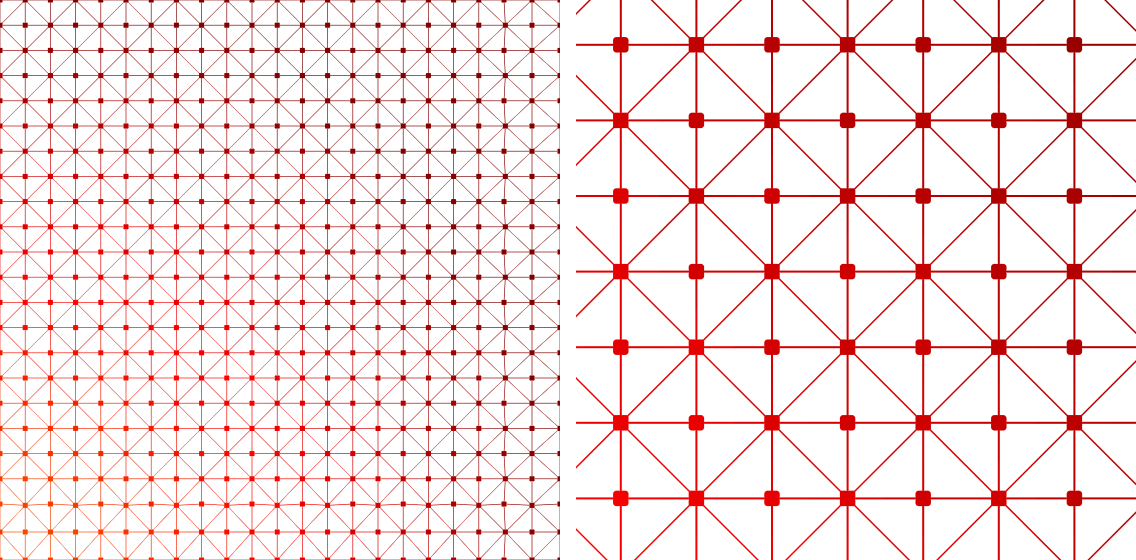
Left, the full canvas; right, a detail of the centre.
A three.js fragment shader for this pattern:

```glsl
varying vec2 vUv;

const float PITCH = 0.045;       // spacing of the regular nodes
const float EDGE_PITCH = 0.05;   // wider spacing of the last two
const float REGULAR = 20.0;      // steps before the wide ones
const float STEPS = 22.0;
const float NUDGE = 0.0024;      // shift of hub nodes at the seam
const float AXIS_HALF = 0.0006;
const float DIAGONAL_HALF = 0.00044;
const float NODE_HALF = 0.0046;

const vec3 PAPER = vec3(1.0);
const vec3 ORANGE = vec3(1.0, 0.27, 0.0);
const vec3 RED = vec3(1.0, 0.0, 0.0);
const vec3 MAROON = vec3(0.53, 0.0, 0.0);

float hash(vec2 p) {
  vec3 q = fract(p.xyx * vec3(0.1031, 0.1030, 0.0973));
  q += dot(q, q.yzx + 33.33);
  return fract((q.x + q.y) * q.z);
}

// Hubs are the alternate nodes that carry diagonals
float hubAt(vec2 id) {
  return mod(id.x + id.y, 2.0);
}

vec2 toGrid(vec2 p) {
  float seam = REGULAR * PITCH;
  return min(p, seam) / PITCH + max(p - seam, 0.0) / EDGE_PITCH;
}

vec2 nodePosition(vec2 id) {
  vec2 base = min(id, REGULAR) * PITCH + max(id - REGULAR, 0.0) * EDGE_PITCH;
  vec2 onSeam = 1.0 - step(0.5, abs(id - REGULAR));
  return base + NUDGE * hubAt(id) * onSeam;
}

float segmentDistance(vec2 p, vec2 a, vec2 b) {
  vec2 ab = b - a;
  float t = clamp(dot(p - a, ab) / dot(ab, ab), 0.0, 1.0);
  return length(p - a - ab * t);
}

float roundedSquare(vec2 p, float halfSize, float radius) {
  vec2 q = abs(p) - halfSize + radius;
  return length(max(q, 0.0)) + min(max(q.x, q.y), 0.0) - radius;
}

float fillCoverage(float d, float pixel) {
  return clamp(0.5 - d / pixel, 0.0, 1.0);
}

// Keeps the true weight of lines thinner than a pixel
float lineCoverage(float d, float halfWidth, float pixel) {
  return fillCoverage(d - halfWidth, pixel) - fillCoverage(d + halfWidth, pixel);
}

// Radial blend from the lower left, with slight variation per node
vec3 inkColor(vec2 p, vec2 id) {
  float r = length(vec2(p.x, 1.0 - p.y));
  vec3 ink = mix(ORANGE, RED, smoothstep(0.08, 0.55, r));
  ink = mix(ink, MAROON, clamp((r - 0.52) / 0.48, 0.0, 1.0));
  return ink * (1.0 - 0.06 * hash(id));
}

void main() {
  vec2 p = vec2(vUv.x, 1.0 - vUv.y);   // rows count from the top
  float pixel = max(fwidth(vUv.x), 0.00001);
  vec2 nearest = floor(toGrid(p) + 0.5);
  float axis = 1.0;
  float diagonal = 1.0;
  float node = 1.0;

  // Each node draws itself and its edges to the right and below
  for (int j = -1; j <= 1; j++) {
    for (int i = -1; i <= 1; i++) {
      vec2 id = nearest + vec2(float(i), float(j));
      vec2 center = nodePosition(id);
      float hub = hubAt(id);
      axis = min(axis, segmentDistance(p, center, nodePosition(id + vec2(1.0, 0.0))));
      axis = min(axis, segmentDistance(p, center, nodePosition(id + vec2(0.0, 1.0))));
      if (hub > 0.5) {
        diagonal = min(diagonal, segmentDistance(p, center, nodePosition(id + 1.0)));
        diagonal = min(diagonal, segmentDistance(p, center, nodePosition(id + vec2(-1.0, 1.0))));
      }
      node = min(node, roundedSquare(p - center, NODE_HALF, mix(0.002, 0.001, hub)));
    }
  }

  float lines = max(lineCoverage(axis, AXIS_HALF, pixel),
                    lineCoverage(diagonal, DIAGONAL_HALF, pixel));
  float coverage = max(lines, fillCoverage(node, pixel));
  vec2 inkId = clamp(nearest, 0.0, STEPS);
  gl_FragColor = vec4(mix(PAPER, inkColor(nodePosition(inkId), inkId), coverage), 1.0);
}
```
